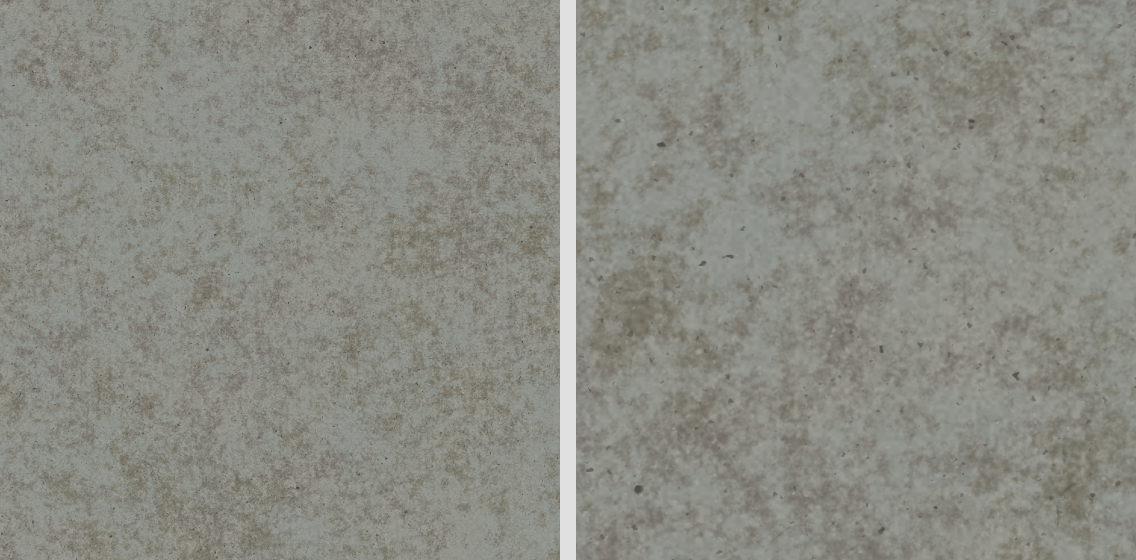
Left: the whole. Right: its middle third, enlarged.
This texture is drawn by a three.js fragment shader. Its source:

```glsl
// Weathered grey concrete with speckled brown stains, gritty grain, small dark pits and faint cracks.
varying vec2 vUv;

const vec3 CEMENT_COOL = vec3(0.560, 0.580, 0.557);
const vec3 CEMENT_WARM = vec3(0.582, 0.580, 0.545);
const vec3 STAIN_OLIVE = vec3(0.468, 0.453, 0.396);
const vec3 STAIN_UMBER = vec3(0.472, 0.453, 0.418);
const vec3 PIT_COLOR = vec3(0.235, 0.225, 0.200);
const vec3 FLECK_COLOR = vec3(0.680, 0.675, 0.630);

float hash(vec2 p) {
  return fract(sin(dot(p, vec2(127.1, 311.7))) * 43758.5453);
}

float valueNoise(vec2 p) {
  vec2 cell = floor(p);
  vec2 f = fract(p);
  f = f * f * (3.0 - 2.0 * f);
  float low = mix(hash(cell), hash(cell + vec2(1.0, 0.0)), f.x);
  float high = mix(hash(cell + vec2(0.0, 1.0)), hash(cell + vec2(1.0, 1.0)), f.x);
  return mix(low, high, f.y);
}

// Sum of rotated octaves, normalised to 0..1
float fbm(vec2 p, float gain) {
  mat2 turn = mat2(0.8, 0.6, -0.6, 0.8);
  float sum = 0.0;
  float total = 0.0;
  float amplitude = 1.0;
  for (int i = 0; i < 4; i++) {
    p = turn * p * 2.03 + 17.3;
    sum += amplitude * valueNoise(p);
    total += amplitude;
    amplitude *= gain;
  }
  return sum / total;
}

// Ragged spots, at most one per grid cell; density is the chance of a spot
float spots(vec2 uv, float cells, float density, float maxRadius, float seed) {
  vec2 p = uv * cells;
  p += 0.3 * (vec2(valueNoise(p * 4.0 + seed), valueNoise(p * 4.0 - seed)) - 0.5);
  vec2 home = floor(p);
  float cover = 0.0;
  for (int y = -1; y <= 1; y++) {
    for (int x = -1; x <= 1; x++) {
      vec2 cell = home + vec2(float(x), float(y));
      vec2 id = cell + seed;
      vec2 center = cell + vec2(hash(id + 3.1), hash(id + 7.7));
      float size = hash(id + 11.9);
      float radius = maxRadius * mix(0.4, 1.0, size * size);
      float present = step(hash(id), density);
      float disc = 1.0 - smoothstep(radius * 0.4, radius * 1.3, distance(p, center));
      cover = max(cover, present * disc * mix(0.5, 1.0, size));
    }
  }
  return cover;
}

// Thin contour line of a noise field
float hairline(vec2 p, float width) {
  return 1.0 - smoothstep(0.0, width, abs(fbm(p, 0.5) - 0.5));
}

void main() {
  vec2 uv = vUv;

  // Large worn areas, medium blotches, fine grain and sand
  float patches = fbm(uv * 2.6 + 2.7, 0.65);
  float blotches = fbm(uv * 13.0 + 41.0, 0.75);
  float grain = fbm(uv * 42.0 + 9.0, 0.9);
  float sand = valueNoise(uv * 370.0 + 5.0);
  float wear = smoothstep(0.34, 0.66, 0.5 * patches + 0.5 * blotches);

  // Cement ground
  float warmth = smoothstep(0.3, 0.7, fbm(uv * 4.0 + 63.0, 0.6));
  vec3 color = mix(CEMENT_COOL, CEMENT_WARM, 0.6 * warmth + 0.4 * wear);

  // Brown stains broken into speckles by the grain
  float stainField = 0.20 * patches + 0.28 * blotches + 0.52 * grain;
  float stain = smoothstep(0.40, 0.68, stainField);
  float hue = smoothstep(0.35, 0.65, fbm(uv * 2.5 + 88.0, 0.6));
  color = mix(color, mix(STAIN_OLIVE, STAIN_UMBER, hue), stain);

  // Sandy surface, rougher where worn
  color += (sand - 0.5) * mix(0.05, 0.095, wear);

  // Pale flecks, then fine and coarser dark pits
  float flecks = spots(uv, 150.0, 0.12 + 0.18 * wear, 0.24, 31.0);
  float smallPits = spots(uv, 150.0, 0.03 + 0.20 * wear, 0.26, 57.0);
  float largePits = spots(uv, 75.0, 0.01 + 0.07 * wear, 0.19, 93.0);
  color = mix(color, FLECK_COLOR, 0.45 * flecks);
  color = mix(color, PIT_COLOR, 0.45 * smallPits);
  color = mix(color, PIT_COLOR, 0.75 * largePits);

  // Barely visible hairline cracks
  float crackZone = smoothstep(0.56, 0.68, fbm(uv * 5.0 + 120.0, 0.6));
  float crack = hairline(uv * 4.0 + 150.0, 0.010) * crackZone * smoothstep(0.3, 0.7, grain);
  color = mix(color, PIT_COLOR, 0.22 * crack);

  gl_FragColor = vec4(color, 1.0);
}
```
